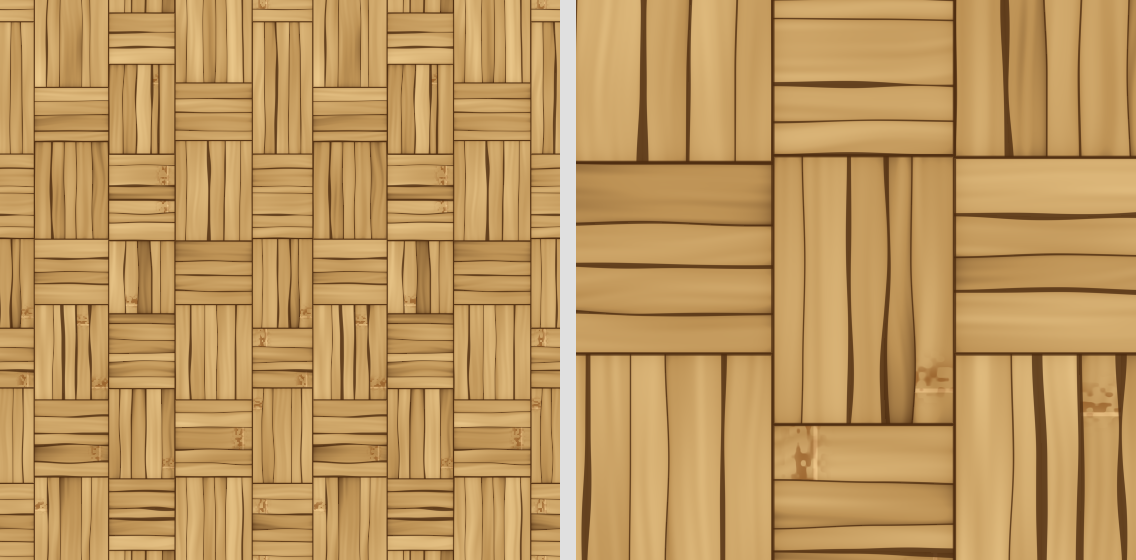
Left, the full canvas; right, a detail of the centre.
Write a Shadertoy shader that draws this pattern.

```glsl
// Woven bamboo parquet: four columns of blocks, repeated twice across, whose slats
// alternate between upright and level. Each block is split into uneven slats,
// then given fibre grain, dark gaps, soft rounding and a few speckled nodes.

const float PERIOD = 0.4974;          // width of one four-column repeat
const float OFFSET = 0.0612;          // left edge of the first whole repeat
const float COLUMN_EDGES[5] = float[](0.0, 0.1328, 0.2513, 0.3893, 0.4974);
// Block cuts down each column, as fractions from the top
const int FIRST_CUT[5] = int[](0, 6, 14, 20, 26);
const float CUTS[26] = float[](
    0.156, 0.253, 0.427, 0.544, 0.714, 0.852,
    0.023, 0.115, 0.275, 0.430, 0.560, 0.694, 0.855, 0.983,
    0.148, 0.251, 0.430, 0.544, 0.714, 0.852,
    0.039, 0.275, 0.426, 0.586, 0.693, 0.863);

const float SLAT_WIDTH = 0.0255;
const float SLAT_JITTER = 0.6;
const float SLAT_WAVE = 0.004;
const float SEAM_WIDTH = 0.0010;
const float THIN_GAP = 0.0004;
const float WIDE_GAP = 0.0036;
const float NODE_CHANCE = 0.13;

const vec3 DARK  = vec3(0.30, 0.17, 0.06);
const vec3 MID   = vec3(0.74, 0.57, 0.33);
const vec3 LIGHT = vec3(0.90, 0.76, 0.52);
const vec3 NODE_COLOUR = vec3(0.57, 0.34, 0.13);

float hash(vec2 p) {
    vec3 q = fract(p.xyx * vec3(0.1031, 0.1030, 0.0973));
    q += dot(q, q.yzx + 33.33);
    return fract((q.x + q.y) * q.z);
}

float noise(vec2 p) {
    vec2 i = floor(p), f = fract(p);
    f = f * f * (3.0 - 2.0 * f);
    return mix(mix(hash(i), hash(i + vec2(1, 0)), f.x),
               mix(hash(i + vec2(0, 1)), hash(i + vec2(1, 1)), f.x), f.y);
}

// Coverage of a line of the given half width at distance d
float line(float d, float halfWidth, float aa) {
    return 1.0 - smoothstep(halfWidth - aa, halfWidth + aa, d);
}

// Half width of the gap at a slat edge; a few open up along their length
float gapWidth(float edge, float seed, float along) {
    float opening = pow(hash(vec2(edge + 31.0, seed)), 3.0);
    return THIN_GAP + WIDE_GAP * opening * noise(vec2(along * 22.0, seed + edge * 7.0));
}

vec3 bambooColour(float tone) {
    return tone < 0.5 ? mix(DARK, MID, max(tone, 0.0) * 2.0)
                      : mix(MID, LIGHT, min(tone * 2.0 - 1.0, 1.15));
}

// Slats run along p.x and are stacked across p.y inside a block of the given size
vec3 slatBlock(vec2 p, vec2 size, float seed, float aa) {
    int count = max(3, int(size.y / SLAT_WIDTH + hash(vec2(seed, 3.0)) * 0.9));
    float lower = 0.0, upper = size.y, id = 0.0;
    for (int i = 1; i < count; i++) {
        float jitter = SLAT_JITTER * (hash(vec2(float(i), seed + 11.0)) - 0.5);
        float wave = SLAT_WAVE * (noise(vec2(p.x * 16.0, seed + float(i) * 5.0)) - 0.5);
        float edge = size.y * (float(i) + jitter) / float(count) + wave;
        if (p.y < edge) { upper = edge; break; }
        lower = edge;
        id = float(i);
    }
    float below = p.y - lower, above = upper - p.y;
    float slatSeed = seed * 3.0 + id * 17.0;
    float endDist = min(p.x, size.x - p.x);

    // Node position and the swirl of fibres around it
    bool hasNode = hash(vec2(slatSeed, 5.0)) < NODE_CHANCE;
    float nodeX = size.x * (hash(vec2(slatSeed, 8.0)) < 0.5 ? 0.17 : 0.83);
    float nodeDist = p.x - nodeX;
    float nodeMask = hasNode ? exp(-pow(nodeDist / 0.009, 2.0)) : 0.0;

    // Fibre grain, from broad streaks to fine threads
    float bend = 0.010 * noise(vec2(p.x * 14.0, slatSeed)) + 0.006 * nodeMask;
    float across = p.y + bend;
    float broad = noise(vec2(across * 85.0 + slatSeed, p.x * 7.0)) - 0.5;
    float fine = noise(vec2(across * 230.0 + slatSeed, p.x * 9.0)) - 0.5;
    float cloud = noise(vec2(p.x * 13.0 + slatSeed, p.y * 22.0)) - 0.5;
    float tone = 0.68 + 0.34 * (hash(vec2(slatSeed, 2.0)) - 0.5)
               + 0.26 * broad + 0.16 * fine + 0.20 * cloud;

    // Rounded slat sides and shaded ends
    tone -= 0.20 * exp(-min(below, above) / 0.0022);
    tone -= 0.16 * exp(-endDist / 0.005);
    vec3 colour = bambooColour(tone);

    // Speckled node with a pale ridge
    float speckle = smoothstep(0.42, 0.72, noise(vec2(p.x * 330.0, p.y * 260.0) + seed));
    colour = mix(colour, NODE_COLOUR, nodeMask * (0.12 + 0.60 * speckle));
    if (hasNode) colour += 0.10 * line(abs(nodeDist - 0.007), 0.0012, aa);

    // Gaps between slats, then the seam around the block
    float gap = max(line(below, gapWidth(id, seed, p.x), aa),
                    line(above, gapWidth(id + 1.0, seed, p.x), aa));
    colour = mix(colour, DARK, 0.80 * gap);
    float border = min(endDist, min(p.y, size.y - p.y));
    return mix(colour, DARK, 0.80 * line(border, SEAM_WIDTH, aa));
}

void mainImage(out vec4 fragColor, in vec2 fragCoord) {
    vec2 uv = fragCoord / iResolution.xy;
    float aa = 0.7 / min(iResolution.x, iResolution.y);

    // Column within the repeat
    float x = mod(uv.x - OFFSET, PERIOD);
    int column = 0;
    for (int i = 1; i < 4; i++) if (x >= COLUMN_EDGES[i]) column = i;

    // Block within the column, joined across the top and bottom
    int first = FIRST_CUT[column], last = FIRST_CUT[column + 1] - 1;
    float y = 1.0 - uv.y;
    if (y < CUTS[first]) y += 1.0;
    int block = first;
    for (int i = first; i <= last; i++) if (y >= CUTS[i]) block = i;
    float bottom = block < last ? CUTS[block + 1] : CUTS[first] + 1.0;

    vec2 corner = vec2(COLUMN_EDGES[column], CUTS[block]);
    vec2 size = vec2(COLUMN_EDGES[column + 1], bottom) - corner;
    vec2 p = vec2(x, y) - corner;
    bool level = ((block - first) % 2 == 0) != (column == 3);
    float seed = float(block) * 13.0 + 4.0;
    vec3 colour = level ? slatBlock(p, size, seed, aa) : slatBlock(p.yx, size.yx, seed, aa);
    fragColor = vec4(clamp(colour, 0.0, 1.0), 1.0);
}
```
